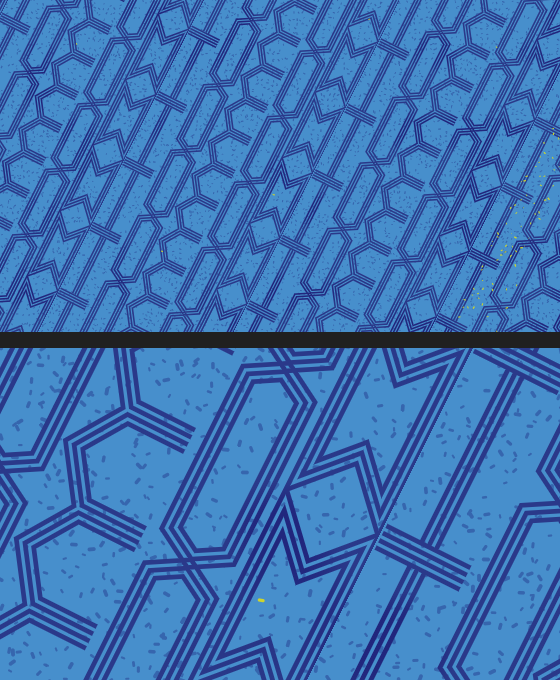
Top, the full canvas; bottom, a detail of the centre.
Write a Shadertoy shader that draws this pattern.

```glsl
float hash(vec2 p) {
    vec3 q = fract(p.xyx * vec3(0.1031, 0.1030, 0.0973));
    q += dot(q, q.yzx + 33.33);
    return fract((q.x + q.y) * q.z);
}

float noise(vec2 p) {
    vec2 i = floor(p), f = fract(p);
    f = f * f * (3.0 - 2.0 * f);
    return mix(mix(hash(i), hash(i + vec2(1, 0)), f.x),
               mix(hash(i + vec2(0, 1)), hash(i + vec2(1, 1)), f.x), f.y);
}

float coverage(float d, float px) {
    return clamp(0.5 - d / px, 0.0, 1.0);
}

// Three parallel lines following the zero contour of d
float tripleLine(float d) {
    return abs(d - 3.7 * clamp(round(d / 3.7), -1.0, 1.0)) - 1.08;
}

float longHexagon(float x, float y) {
    return max(abs(x) - 14.8, (abs(y) + 0.58 * abs(x) - 48.0) * 0.865);
}

// Neighbouring hexagons overlap at their tips
float hexagonChain(float x, float y) {
    return min(tripleLine(longHexagon(x, y)),
               tripleLine(longHexagon(x, 100.6 - abs(y))));
}

float barAndStem(float x, float y) {
    float bar = abs(abs(abs(y) - 3.7) - 1.85) - 1.08;
    bar = max(bar, abs(x) - 21.5);
    return min(bar, max(tripleLine(x), 6.0 - abs(y)));
}

// Open half hexagons that share their arms
float hookChain(float x, float y) {
    y = abs(mod(y, 50.3) - 25.15);
    float outline = max(y - 23.3, (74.5 - x) * 0.83 + 0.56 * y);
    return max(tripleLine(outline), x - 121.0);
}

// Banners notched around a diamond
float notchedRibbon(float x, float y) {
    float diamond = (abs(y) + 1.07 * abs(x) - 24.5) * 0.68;
    return tripleLine(max(abs(x) - 20.0, 4.0 - diamond));
}

float specks(vec2 p, float size, float density, float px) {
    vec2 cell = floor(p / size);
    vec2 jitter = vec2(hash(cell + 17.0), hash(cell + 51.0)) - 0.5;
    vec2 q = p - (cell + 0.5 + 0.5 * jitter) * size;
    float angle = 6.283 * hash(cell + 83.0);
    q = mat2(cos(angle), sin(angle), -sin(angle), cos(angle)) * q;
    float radius = mix(0.5, 1.0, hash(cell + 29.0));
    float d = length(q - vec2(clamp(q.x, -radius, radius), 0.0)) - radius * 0.9;
    return coverage(d, px) * step(hash(cell + 5.0), density);
}

void mainImage(out vec4 fragColor, in vec2 fragCoord) {
    float px = 456.0 / iResolution.y;
    vec2 p = fragCoord * px;

    // Slanted axes: x across the columns, y along them
    vec2 s = vec2(dot(p, vec2(0.8944, -0.4472)) - 69.0,
                  dot(p, vec2(0.4472, 0.8944)) + 15.1);
    float x = mod(s.x + 22.5, 240.5) - 22.5;
    float y = mod(s.y + 50.3, 100.6) - 50.3;

    float lines = barAndStem(x, y);
    lines = min(lines, hexagonChain(x - 48.0, y));
    lines = min(lines, hookChain(x, y));
    lines = min(lines, hexagonChain(x - 146.0, y));
    lines = min(lines, notchedRibbon(x - 194.0, y));

    // Speckled ground
    vec3 color = vec3(0.28, 0.56, 0.80);
    float grain = max(specks(p, 7.0, 0.5, px),
                      specks(s + 400.0, 6.0, 0.35, px));
    color = mix(color, vec3(0.20, 0.37, 0.66), 0.85 * grain);

    // Ink with uneven depth
    float depth = smoothstep(0.55, 0.85, noise(p / 55.0));
    vec3 ink = mix(vec3(0.165, 0.225, 0.54), vec3(0.13, 0.15, 0.49), depth);
    color = mix(color, ink, coverage(lines, px));

    // Yellow flecks in the lower right columns
    float column = s.x / 240.5;
    float fleckZone = smoothstep(1.96, 2.02, column)
                    * (1.0 - smoothstep(2.04, 2.3, column))
                    * step(p.y, 285.0);
    float flecks = specks(p + 900.0, 6.5, 0.2 * fleckZone, px);
    color = mix(color, vec3(0.80, 0.83, 0.18), flecks);

    fragColor = vec4(color, 1.0);
}
```
